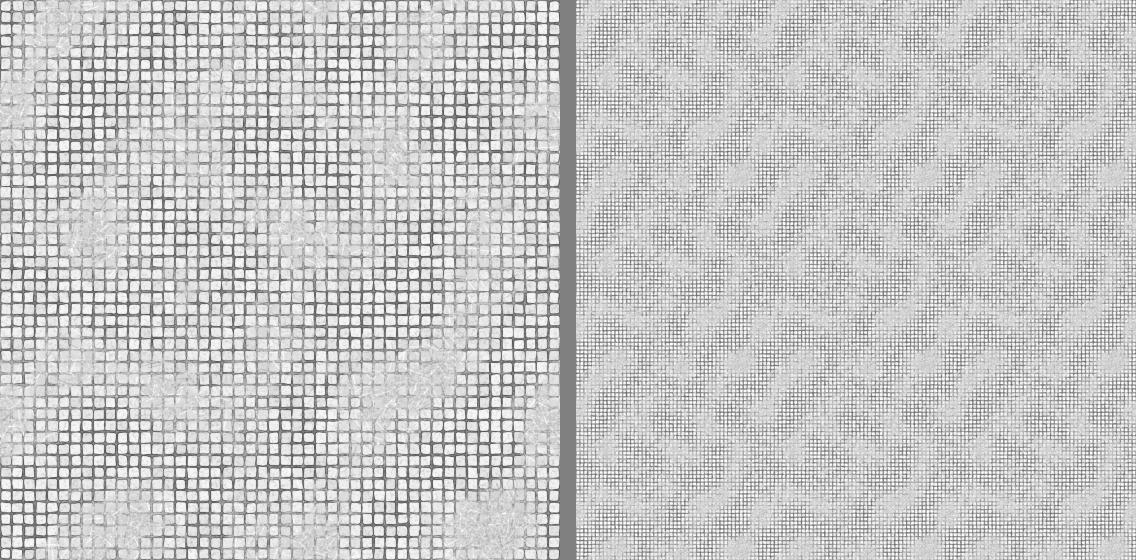
Left, the tile; right, the same tile 3 across and 3 down.
A WebGL 2 fragment shader for this texture map:

```glsl
#version 300 es
precision highp float;
// Pale cobblestone paving: a square grid of uneven rounded setts with dark-edged
// joints, partly buried under patches of sand and straw. Setts are skewed box
// distances; dirt is layered sines, grit is wrapped cellular noise.

#define STONES 48.0        // setts across and down
#define HALF_SIZE 0.425    // half width of a sett, in cells
#define SIZE_VARY 0.045    // variation of that half width
#define SKEW 0.13          // slant of the sett sides
#define EDGE_WIDTH 0.045   // softness of the dark outline, in cells
#define GRIT_CELLS 240.0   // fine grains across the canvas
#define STRAW_CELLS 44.0   // straw cells across the canvas
#define DIRT_FREQ 8.0      // waves of the dirt patches
#define DIRT_START 0.6     // dirt level where sand begins to cover setts
#define DIRT_FULL 1.9      // dirt level where setts are buried

uniform vec2 u_resolution;
out vec4 fragColor;

const float TAU = 6.28319;
const float STONE_TONE = 0.965;
const float SAND_TONE = 0.885;
const float EDGE_TONE = 0.30;

vec2 hash2(vec2 p) {
    vec3 q = fract(p.xyx * vec3(0.1031, 0.1030, 0.0973));
    q += dot(q, q.yzx + 33.33);
    return fract((q.xx + q.yz) * q.zy);
}

// Sum of sines with whole wave numbers, about unit variance; wraps on [0,1].
float layeredSines(vec2 uv, float freq, float seed) {
    float sum = 0.0;
    for (int i = 0; i < 12; i++) {
        vec2 h = hash2(vec2(float(i) * 7.3 + 1.0, seed));
        float angle = TAU * h.x;
        vec2 wave = floor(freq * (0.4 + 0.6 * h.y) * vec2(cos(angle), sin(angle)) + 0.5);
        sum += sin(TAU * (dot(wave, uv) + fract(h.x * 17.0 + h.y * 31.0)));
    }
    return sum / sqrt(6.0);
}

// Distance to the nearest scattered point, in cells; wraps on [0,1].
float cellular(vec2 uv, float count, float seed) {
    vec2 p = uv * count, cell = floor(p);
    float nearest = 4.0;
    for (int y = -1; y <= 1; y++)
    for (int x = -1; x <= 1; x++) {
        vec2 c = cell + vec2(x, y);
        vec2 d = c + hash2(mod(c, count) + seed) - p;
        nearest = min(nearest, dot(d, d));
    }
    return sqrt(nearest);
}

// Signed coverage of short fibres, light or dark, at random angles.
float straw(vec2 uv) {
    vec2 p = uv * STRAW_CELLS, cell = floor(p);
    float width = 0.03 + 0.4 * STRAW_CELLS / u_resolution.y, sum = 0.0;
    for (int y = -1; y <= 1; y++)
    for (int x = -1; x <= 1; x++) {
        vec2 c = cell + vec2(x, y), id = mod(c, STRAW_CELLS);
        vec2 h = hash2(id + 71.0), k = hash2(id + 133.0);
        vec2 dir = vec2(cos(TAU * h.x), sin(TAU * h.x));
        vec2 d = p - c - k;
        d -= dir * clamp(dot(d, dir), -0.5, 0.5);
        sum += sign(h.y - 0.35) * (1.0 - smoothstep(0.0, width * 1.6, length(d)));
    }
    return clamp(sum, -1.0, 1.0);
}

// Signed distance to the uneven sett in this cell, in cells.
float settDistance(vec2 p, vec2 id) {
    vec2 shift = hash2(id + 11.0) - 0.5, slant = hash2(id + 29.0) - 0.5;
    vec2 size = hash2(id + 47.0) - 0.5, taper = hash2(id + 89.0) - 0.5;
    vec2 q = p - 0.5 - 0.07 * shift;
    q += SKEW * (slant * q.yx + 1.2 * taper * q.x * q.y);
    float radius = 0.10 + 0.12 * hash2(id + 61.0).x;
    vec2 box = abs(q) - (HALF_SIZE + SIZE_VARY * 2.0 * size * 0.8) + radius;
    return length(max(box, 0.0)) + min(max(box.x, box.y), 0.0) - radius;
}

void main() {
    vec2 uv = gl_FragCoord.xy / u_resolution;
    vec2 p = uv * STONES, id = floor(p);
    float pixel = STONES / u_resolution.y;

    // Grain and dirt fields
    float fine = cellular(uv, GRIT_CELLS, 3.0);
    float coarse = cellular(uv, GRIT_CELLS * 0.5, 17.0);
    float grit = 0.55 * fine + 0.45 * coarse - 0.47;
    float ragged = layeredSines(uv, 34.0, 5.0);
    float dirt = 0.85 * layeredSines(uv, DIRT_FREQ, 2.0) + 0.4 * ragged + 0.8 * grit;
    float settled = smoothstep(-1.3, 1.3, dirt);
    float buried = smoothstep(DIRT_START, DIRT_FULL, dirt);

    // Sett outline
    float wobble = 0.012 * layeredSines(uv, 90.0, 9.0);
    float d = settDistance(fract(p), id) + wobble;
    float sett = 1.0 - smoothstep(-0.5 * pixel, 0.5 * pixel, d);
    float width = length(vec2(EDGE_WIDTH, 0.25 * pixel));
    float edge = exp(-pow((d - 0.025) / width, 2.0));

    // Joints, dark outline, then sett faces
    float joint = mix(0.50, 0.74, settled) + 0.30 * grit;
    vec2 tint = hash2(id + 101.0);
    float face = STONE_TONE - 0.07 * tint.x * tint.x - 0.04 * settled;
    face -= 0.26 * max(grit + 0.06, 0.0) + 0.05 * smoothstep(-0.12, 0.0, d);
    float tone = mix(joint, face, sett);
    float uneven = clamp(0.72 + 0.25 * layeredSines(uv, 45.0, 13.0), 0.3, 1.0);
    tone = mix(tone, EDGE_TONE, edge * uneven * mix(0.72, 0.26, settled));

    // Sand and straw over the top
    float sand = SAND_TONE - 0.06 + 0.32 * grit + 0.015 * ragged;
    tone = mix(tone, sand, 0.88 * buried);
    tone += 0.09 * straw(uv) * smoothstep(-0.2, 1.2, dirt);
    fragColor = vec4(vec3(clamp(tone, 0.0, 1.0)), 1.0);
}
```
